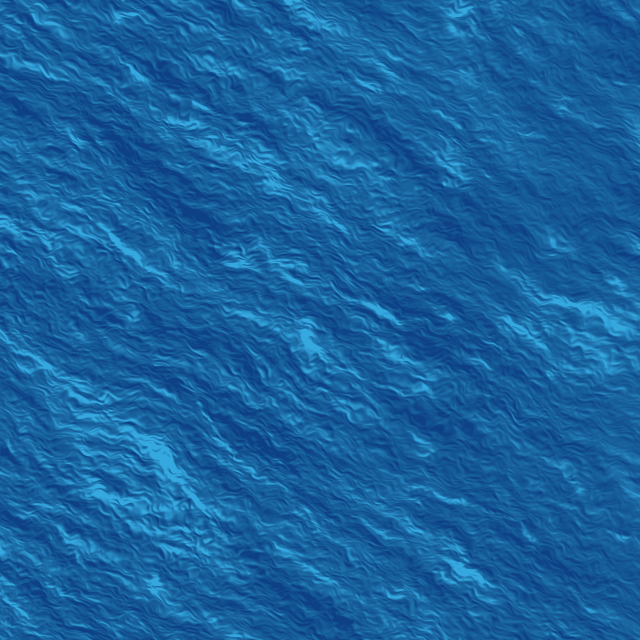
A three.js fragment shader for this texture:

```glsl
// Wind-ruffled blue sea seen from above, with slanting ripples and bright broken crests.
varying vec2 vUv;

vec2 gradientAt(vec2 cell) {
  float angle = 6.2832 * fract(sin(dot(cell, vec2(127.1, 311.7))) * 43758.55);
  return vec2(cos(angle), sin(angle));
}

// Gradient noise, roughly -0.7 to 0.7
float noise(vec2 p) {
  vec2 cell = floor(p);
  vec2 f = fract(p);
  vec2 u = f * f * f * (f * (f * 6.0 - 15.0) + 10.0);
  float a = dot(gradientAt(cell), f);
  float b = dot(gradientAt(cell + vec2(1.0, 0.0)), f - vec2(1.0, 0.0));
  float c = dot(gradientAt(cell + vec2(0.0, 1.0)), f - vec2(0.0, 1.0));
  float d = dot(gradientAt(cell + 1.0), f - 1.0);
  return mix(mix(a, b, u.x), mix(c, d, u.x), u.y);
}

// Coordinates along and across a wave direction
vec2 waveSpace(vec2 p, float angle) {
  vec2 along = vec2(cos(angle), sin(angle));
  return vec2(dot(p, along), dot(p, vec2(-along.y, along.x)));
}

// Sharp-crested ripples; finer ones lie flatter and are choppier
float waterHeight(vec2 p) {
  float height = 0.0;
  float freq = 8.0;
  for (int i = 0; i < 6; i++) {
    float octave = float(i);
    vec2 q = waveSpace(p, -0.68 + 0.07 * octave) * freq * vec2(0.36 + 0.04 * octave, 1.0);
    float n = noise(q + octave * 17.3);
    height -= (0.42 + 0.09 * octave) / freq * sqrt(n * n + 0.004);
    freq *= 1.72;
  }
  return height;
}

// Long thin bright crests with frayed edges, broken up by a patchy mask
float crestLight(vec2 p) {
  float light = 0.0;
  float freq = 5.5;
  float fray = 0.11 * noise(waveSpace(p, -0.4) * vec2(22.0, 45.0));
  for (int i = 0; i < 3; i++) {
    vec2 q = waveSpace(p, -0.66 + 0.09 * float(i)) * freq + float(i) * 31.7;
    float n = noise(q * vec2(0.27, 1.0)) + fray;
    float patches = smoothstep(0.0, 0.3, noise(q * vec2(0.5, 1.1) + 7.4));
    light += exp(-n * n * 200.0) * patches;
    freq *= 1.8;
  }
  return light;
}

float ramp(float low, float high, float x) {
  return clamp((x - low) / (high - low), 0.0, 1.0);
}

// Deep troughs to sunlit crests
vec3 seaColor(float tone) {
  vec3 color = mix(vec3(0.05, 0.25, 0.52), vec3(0.08, 0.35, 0.59), ramp(-2.2, -0.6, tone));
  color = mix(color, vec3(0.10, 0.40, 0.63), ramp(-0.6, 0.2, tone));
  color = mix(color, vec3(0.12, 0.45, 0.68), ramp(0.2, 0.83, tone));
  color = mix(color, vec3(0.15, 0.52, 0.74), ramp(0.83, 1.4, tone));
  return mix(color, vec3(0.21, 0.66, 0.88), ramp(1.4, 2.7, tone));
}

void main() {
  // Bend the wave lines, then roughen them
  vec2 p = vUv + 0.03 * vec2(noise(vUv * 5.0), noise(vUv * 5.0 + 19.2));
  p += 0.009 * vec2(noise(vUv * 27.0 + 3.7), noise(vUv * 27.0 + 41.5));
  p += 0.004 * vec2(noise(vUv * 61.0 + 8.1), noise(vUv * 61.0 + 23.9));

  // Relief lit from the upper right, calmer toward that corner
  vec2 toLight = vec2(0.5, 0.866);
  float relief = (waterHeight(p) - waterHeight(p + 0.0025 * toLight)) / 0.0025;
  float calm = smoothstep(0.4, 1.1, vUv.x + 0.2 * vUv.y - 0.1 + 0.3 * noise(vUv * 3.0));
  relief *= mix(1.15, 0.7, calm);

  // Broad swell and crests
  float swell = noise(waveSpace(p, -0.6) * vec2(2.6, 8.0) + 11.6);
  float crests = crestLight(p) * (1.5 + 0.5 * relief);

  float tone = relief + 1.3 * swell + crests - 0.4;
  gl_FragColor = vec4(seaColor(tone), 1.0);
}
```
